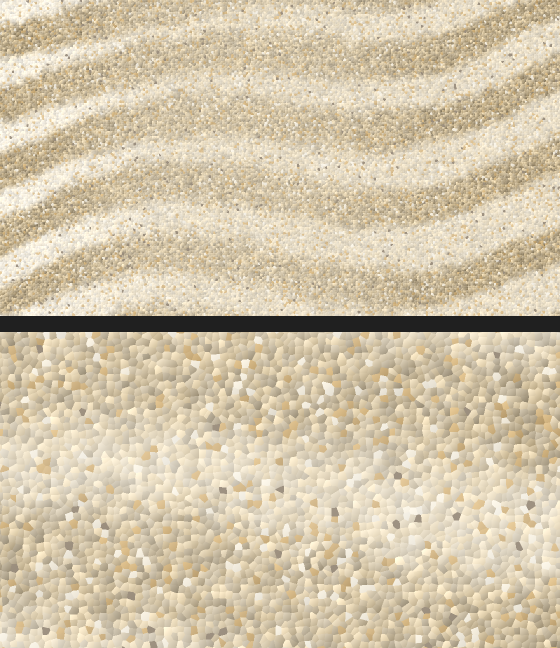
Top: the whole. Bottom: its middle third, enlarged.
Write a Shadertoy shader that draws this texture.

```glsl
// Wind-rippled beach sand: five or so wavy shaded bands climb to the right
// over pale sand. Bands are soft distance strips around sine curves; the
// grains are jittered cells, each with its own tone, tint and relief.

#define BAND_SPACING 0.206
#define BAND_WIDTH 0.056
#define BAND_SOFTNESS 0.030
#define WAVE_LENGTH 1.78
#define WAVE_HEIGHT 0.10
#define GRAIN_DENSITY 135.0
#define GRAIN_CONTRAST 0.13
#define GRAIN_RELIEF 0.10
#define SUNLIT vec3(0.965, 0.940, 0.885)
#define LIT vec3(0.905, 0.866, 0.785)
#define SHADED vec3(0.755, 0.690, 0.565)
#define AMBER vec3(0.82, 0.66, 0.40)

vec3 hash3(vec2 p) {
    vec3 q = fract(p.xyx * vec3(0.1031, 0.1030, 0.0973));
    q += dot(q, q.yxz + 33.33);
    return fract((q.xxy + q.yzz) * q.zyx);
}

float valueNoise(vec2 p) {
    vec2 cell = floor(p), f = fract(p);
    f = f * f * (3.0 - 2.0 * f);
    float low = mix(hash3(cell).x, hash3(cell + vec2(1, 0)).x, f.x);
    float high = mix(hash3(cell + vec2(0, 1)).x, hash3(cell + vec2(1, 1)).x, f.x);
    return mix(low, high, f.y);
}

// Height of the centre line of band k; upper bands are steeper and flatter-crested
float bandCentre(float k, float x) {
    float tilt = max(0.07, 0.22 - 0.11 * exp2(-0.8 * k));
    float crest = WAVE_HEIGHT * (1.05 - 0.063 * k * k);
    float height = mix(crest, WAVE_HEIGHT, smoothstep(0.4, 1.3, x));
    return 0.04 + BAND_SPACING * k + tilt * x + height * sin(6.28318 * x / WAVE_LENGTH);
}

// Shade of the ripples, 0 on lit sand and 1 in the core of a band
float rippleShade(vec2 p) {
    float wobble = 0.022 * (valueNoise(p * 9.0) - 0.5)
                 + 0.020 * (valueNoise(p * 45.0) - 0.5);
    float flatness = 1.0 - smoothstep(0.15, 0.75, abs(p.x - 0.8));
    float width = BAND_WIDTH + 0.010 * flatness;
    float softness = BAND_SOFTNESS * (0.7 + 0.5 * flatness);
    float shade = 0.0;
    for (float k = -1.0; k < 5.5; k++) {
        float d = abs(p.y + wobble - bandCentre(k, p.x)) - width;
        shade = max(shade, 1.0 - smoothstep(-softness, softness, d));
    }
    return shade * mix(1.0, 0.58, flatness);
}

// Nearest grain: offset from its centre in xy, its cell in zw
vec4 nearestGrain(vec2 p) {
    vec2 cell = floor(p);
    vec4 grain = vec4(0.0);
    float nearest = 9.0;
    for (int j = -1; j <= 1; j++)
    for (int i = -1; i <= 1; i++) {
        vec2 id = cell + vec2(i, j);
        vec2 offset = p - id - 0.15 - 0.7 * hash3(id + 17.0).xy;
        float d = dot(offset, offset);
        if (d < nearest) {
            nearest = d;
            grain = vec4(offset, id);
        }
    }
    return grain;
}

vec3 sand(vec2 p) {
    float shade = rippleShade(p);
    vec3 lit = mix(SUNLIT, LIT, smoothstep(0.0, 0.75, p.x));
    vec3 color = mix(lit, SHADED, shade);
    color += 0.035 * (valueNoise(p * 28.0) - 0.5);

    // Tone, warmth and relief of the single grain
    vec4 grain = nearestGrain(p * GRAIN_DENSITY);
    vec3 rnd = hash3(grain.zw + 71.0);
    float roughness = 0.8 + 0.7 * shade;
    float tone = GRAIN_CONTRAST * (rnd.x + rnd.y - 1.0);
    float relief = GRAIN_RELIEF * dot(grain.xy, vec2(-0.7, 0.7));
    color += roughness * (tone + relief);
    color -= vec3(0.0, 0.025, 0.075) * (rnd.y - 0.4);

    // Rare amber, white and dark grains
    color = mix(color, AMBER, 0.55 * step(0.93, rnd.z));
    color = mix(color, vec3(0.99, 0.98, 0.95), 0.7 * step(rnd.z, 0.05));
    color = mix(color, vec3(0.47, 0.41, 0.34), 0.7 * step(rnd.z, 0.009));
    return color;
}

void mainImage(out vec4 fragColor, in vec2 fragCoord) {
    // Four samples per pixel smooth the grain edges
    vec3 color = vec3(0.0);
    for (int s = 0; s < 4; s++) {
        vec2 jitter = vec2(s & 1, s >> 1) * 0.5 - 0.25;
        color += sand((fragCoord + jitter) / iResolution.y);
    }
    fragColor = vec4(clamp(color * 0.25, 0.0, 1.0), 1.0);
}
```
